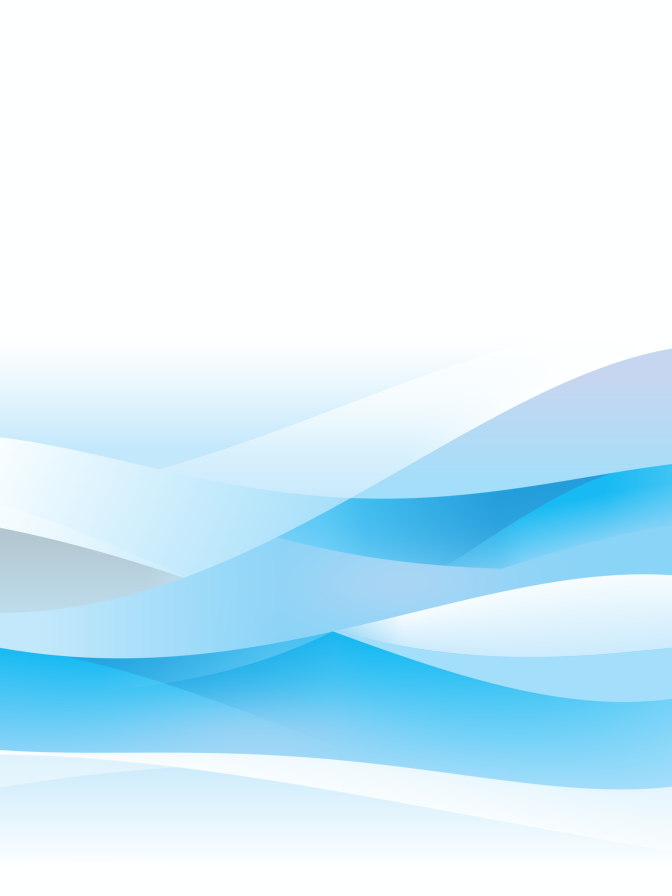
Give the GLSL for this background, as a WebGL 1 fragment shader.

```glsl
precision highp float;

uniform vec2 u_resolution;

#define WHITE vec3(0.995, 1.0, 1.0)
#define SKY vec3(0.77, 0.91, 0.985)
#define PALE vec3(0.64, 0.87, 0.98)
#define AZURE vec3(0.54, 0.83, 0.97)
#define CYAN vec3(0.09, 0.73, 0.95)
#define DEEP vec3(0.14, 0.62, 0.86)
#define LAVENDER vec3(0.78, 0.84, 0.94)
#define GRAY vec3(0.70, 0.78, 0.82)
#define HORIZON 0.625
#define EDGE_SOFTNESS 0.75

// Linear ramp from 0 at a to 1 at b, in either direction
float ramp(float a, float b, float v) {
  return clamp((v - a) / (b - a), 0.0, 1.0);
}

// Smooth quartic through five heights at x = 0, 1/4, 1/2, 3/4, 1
float curve(float x, vec4 k, float last) {
  float t = 4.0 * x;
  float d1 = k.y - k.x;
  float d2 = k.z - 2.0 * k.y + k.x;
  float d3 = k.w - 3.0 * k.z + 3.0 * k.y - k.x;
  float d4 = last - 4.0 * k.w + 6.0 * k.z - 4.0 * k.y + k.x;
  return k.x + t * (d1 + (t - 1.0) / 2.0 * (d2 + (t - 2.0) / 3.0 * (d3 + (t - 3.0) / 4.0 * d4)));
}

// Antialiased coverage of the area under an edge
float below(float edge, float y) {
  float w = EDGE_SOFTNESS / u_resolution.y;
  return smoothstep(-w, w, edge - y);
}

float glow(vec2 p, vec2 center, vec2 size) {
  vec2 q = (p - center) / size;
  return exp(-dot(q, q));
}

void main() {
  vec2 p = gl_FragCoord.xy / u_resolution;
  float x = p.x;
  float y = p.y;

  // Wave edges
  float veil = curve(x, vec4(0.447, 0.479, 0.544, 0.611), 0.650);
  float crest = curve(x, vec4(0.512, 0.474, 0.445, 0.453), 0.482);
  float rise = curve(x, vec4(0.316, 0.349, 0.435, 0.540), 0.611);
  float slope = curve(x, vec4(0.411, 0.361, 0.294, 0.234), 0.220);
  float swell = curve(x, vec4(0.277, 0.267, 0.296, 0.340), 0.358);
  float dip = curve(x, vec4(0.437, 0.365, 0.296, 0.267), 0.277);
  float fold = curve(x, vec4(0.206, 0.238, 0.297, 0.410), 0.482);
  float bandLeft = curve(x, vec4(0.472, 0.436, 0.385, 0.365), 0.349);
  float bandRight = curve(x, vec4(0.220, 0.250, 0.303, 0.366), 0.414);
  float crease = curve(x, vec4(0.277, 0.236, 0.167, 0.100), 0.050);
  float ribbonTop = curve(x, vec4(0.163, 0.160, 0.152, 0.129), 0.122);
  float ribbonLow = curve(x, vec4(0.158, 0.145, 0.117, 0.083), 0.050);
  float tuck = curve(x, vec4(0.121, 0.143, 0.145, 0.130), 0.110);
  float floorEdge = curve(x, vec4(0.030, 0.034, 0.010, -0.020), -0.050);

  // Sky and its rising veil
  vec3 col = mix(WHITE, SKY, pow(ramp(HORIZON, 0.50, y), 1.2));
  col = mix(col, WHITE, below(veil, y) * 0.7 * ramp(0.43, 0.56, y));
  col = mix(col, WHITE, ramp(0.05, 0.0, y - rise) * ramp(0.6, 0.85, x));

  // Pale sheet on the left, with the gray wedge
  vec3 sheet = mix(WHITE, PALE, clamp(0.05 + 1.8 * x + crest - y, 0.0, 1.0));
  col = mix(col, sheet, below(crest, y));
  col = mix(col, WHITE, below(dip, y) * 0.35 * ramp(0.35, 0.0, x));
  vec3 wedge = mix(GRAY, SKY, 0.6 * ramp(0.40, 0.32, y));
  col = mix(col, wedge, below(slope, y) * ramp(0.36, 0.22, x));

  // Broad sheet under the rising edge
  vec3 upper = mix(PALE, LAVENDER, ramp(0.46, 0.58, y));
  vec3 lower = mix(SKY, AZURE, ramp(0.05, 0.42, x));
  lower = mix(lower, LAVENDER, 0.5 * glow(p, vec2(0.60, 0.35), vec2(0.16, 0.05)));
  col = mix(col, mix(upper, lower, below(crest, y)), below(rise, y));

  // Saturated band, split by the fold
  float bandEdge = max(bandLeft, bandRight);
  float bandDepth = ramp(crest, bandEdge, y);
  vec3 shade = mix(mix(CYAN, AZURE, 0.45), DEEP, ramp(0.48, 0.74, x));
  shade = mix(shade, AZURE, 0.45 * bandDepth * bandDepth);
  vec3 bright = mix(CYAN, AZURE, 0.9 * ramp(0.3, 1.0, bandDepth));
  bright = mix(bright, AZURE, 0.35 * ramp(0.9, 1.0, x));
  vec3 band = mix(shade, bright, below(fold, y) * ramp(0.62, 0.78, x));
  float bandMask = below(crest, y) * below(rise, y) * (1.0 - below(bandEdge, y));
  col = mix(col, band, bandMask * mix(0.55, 1.0, ramp(0.40, 0.54, x)));

  // White and pale ribbons on the right
  float underSwell = below(swell, y);
  vec3 whiteRibbon = mix(WHITE, SKY, 0.12 + 0.75 * ramp(swell, dip, y));
  col = mix(col, whiteRibbon, underSwell * (1.0 - below(dip, y)) * ramp(0.48, 0.60, x));
  col = mix(col, PALE, underSwell * below(dip, y) * (1.0 - below(slope, y)));

  // Lower blue body
  float bodyTop = min(slope, swell);
  float depth = ramp(bodyTop, ribbonTop, y);
  vec3 body = mix(CYAN, mix(AZURE, PALE, x), depth);
  body = mix(body, PALE, 0.65 * ramp(0.55, 1.0, x));
  float shadow = (1.0 - below(crease, y)) * ramp(0.0, 0.15, x) * ramp(0.55, 0.25, x);
  body = mix(body, DEEP, 0.75 * shadow * (1.0 - depth));
  float sheen = (1.0 - below(fold, y)) * ramp(0.15, 0.4, x) * ramp(0.56, 0.48, x);
  body = mix(body, PALE, 0.35 * sheen);
  body = mix(body, LAVENDER, 0.35 * glow(p, vec2(0.38, 0.18), vec2(0.18, 0.04)));
  col = mix(col, body, below(bodyTop, y));

  // Bottom ribbon and fade to white
  vec3 ground = mix(WHITE, SKY, 0.85 * ramp(0.03, 0.145, y));
  ground = mix(ground, WHITE, 0.4 * (1.0 - below(tuck, y)) * ramp(0.4, 0.2, x));
  vec3 ribbon = mix(WHITE, SKY, 0.1 + 0.35 * x * ramp(ribbonLow, ribbonTop, y));
  ground = mix(ribbon, ground, below(ribbonLow, y));
  ground = mix(ground, WHITE, below(floorEdge, y));
  col = mix(col, ground, below(ribbonTop, y));

  gl_FragColor = vec4(col, 1.0);
}
```
